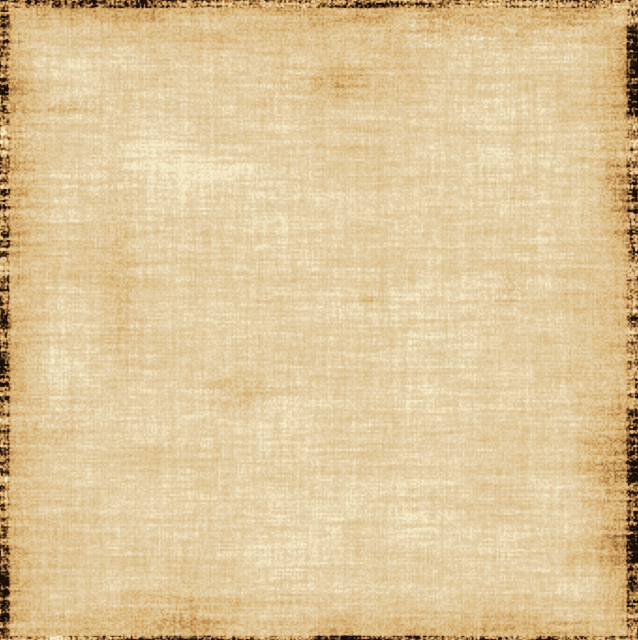
Write a WebGL 2 fragment shader that draws this texture.

```glsl
#version 300 es
precision highp float;

uniform vec2 u_resolution;
out vec4 fragColor;

// Tuning: sides are ordered left, bottom, right, top
const vec4 BORDER_WIDTH = vec4(0.016, 0.007, 0.018, 0.013);
const vec4 GLOW_WIDTH = vec4(0.048, 0.042, 0.048, 0.048);
const vec4 GLOW_AMOUNT = vec4(0.35, 0.30, 0.36, 0.36);
const float BASE_TONE = 0.172;
const float BLOTCH_AMOUNT = 0.17;
const float BAND_AMOUNT = 0.045;
const float STREAK_AMOUNT = 0.10;
const float THREAD_AMOUNT = 0.13;
const float GRAIN_AMOUNT = 0.17;
const float WEAVE_AMOUNT = 0.012;
const float WEAVE_COUNT = 170.0;
const float STAIN_AMOUNT = 0.12;
const float FADE_AMOUNT = 0.07;
const float BORDER_AMOUNT = 0.21;
const float BORDER_ROUGHNESS = 0.62;
const float CORNER_AMOUNT = 0.08;
const float TAU = 6.28318;

// Cloth colours, from bleached to burnt
const int SHADES = 8;
const float SHADE_STEP = 0.15;
const vec3 CLOTH[SHADES] = vec3[SHADES](
    vec3(0.96, 0.92, 0.78), vec3(0.90, 0.82, 0.67),
    vec3(0.87, 0.76, 0.56), vec3(0.84, 0.68, 0.43),
    vec3(0.73, 0.54, 0.31), vec3(0.53, 0.37, 0.21),
    vec3(0.28, 0.18, 0.10), vec3(0.10, 0.06, 0.03));

// Broad patches: centre, then radii
const int STAINS = 12;
const vec4 STAIN[STAINS] = vec4[STAINS](
    vec4(0.74, 0.957, 0.22, 0.030), vec4(0.53, 0.870, 0.12, 0.035),
    vec4(0.08, 0.83, 0.09, 0.013), vec4(0.02, 0.76, 0.040, 0.09),
    vec4(0.19, 0.58, 0.025, 0.16), vec4(0.80, 0.545, 0.025, 0.04),
    vec4(0.575, 0.53, 0.025, 0.012), vec4(0.38, 0.385, 0.06, 0.025),
    vec4(0.10, 0.345, 0.04, 0.03), vec4(0.28, 0.045, 0.07, 0.035),
    vec4(0.95, 0.25, 0.04, 0.14), vec4(0.965, 0.74, 0.03, 0.10));
const int FADES = 7;
const vec4 FADE[FADES] = vec4[FADES](
    vec4(0.28, 0.74, 0.08, 0.07), vec4(0.675, 0.765, 0.045, 0.015),
    vec4(0.53, 0.515, 0.05, 0.006), vec4(0.47, 0.10, 0.09, 0.07),
    vec4(0.68, 0.475, 0.05, 0.005), vec4(0.12, 0.91, 0.08, 0.04),
    vec4(0.09, 0.55, 0.025, 0.20));

float hash(ivec2 cell) {
    uint h = uint(cell.x) * 1597334677u ^ uint(cell.y) * 3812015801u;
    h = (h ^ (h >> 16)) * 2246822519u;
    h = (h ^ (h >> 13)) * 3266489917u;
    return float((h ^ (h >> 16)) >> 8) / 16777216.0;
}

float noise(vec2 p) {
    ivec2 i = ivec2(floor(p));
    vec2 f = fract(p);
    f = f * f * (3.0 - 2.0 * f);
    float low = mix(hash(i), hash(i + ivec2(1, 0)), f.x);
    float high = mix(hash(i + ivec2(0, 1)), hash(i + ivec2(1, 1)), f.x);
    return mix(low, high, f.y);
}

float fbm(vec2 p) {
    float sum = 0.0, amplitude = 0.5;
    for (int i = 0; i < 5; i++) {
        sum += amplitude * noise(p);
        p = p * 2.03 + 17.3;
        amplitude *= 0.5;
    }
    return sum / 0.97;
}

float patchMask(vec2 uv, vec4 area) {
    vec2 d = (uv - area.xy) / area.zw;
    return exp(-dot(d, d));
}

vec3 clothColor(float tone) {
    float t = clamp(tone / SHADE_STEP, 0.0, float(SHADES) - 1.001);
    int i = int(t);
    return mix(CLOTH[i], CLOTH[i + 1], fract(t));
}

void main() {
    vec2 uv = gl_FragCoord.xy / u_resolution;

    // Woven fibres: soft bands, long streaks, fine threads and grain
    float blotch = fbm(uv * vec2(9.0, 14.0) + 4.0) - 0.5;
    float band = noise(uv * vec2(3.0, 45.0) + 11.0) - 0.5;
    float weft = noise(uv * vec2(9.0, 185.0)) - 0.5;
    float warp = noise(uv * vec2(150.0, 7.0) + 31.0) - 0.5;
    float fineWeft = noise(uv * vec2(34.0, 300.0) + 57.0) - 0.5;
    float fineWarp = noise(uv * vec2(300.0, 30.0) + 83.0) - 0.5;
    float grain = noise(uv * 340.0 + 7.0) - 0.5;
    vec2 weave = cos(uv * TAU * WEAVE_COUNT);

    float tone = BASE_TONE + BLOTCH_AMOUNT * blotch + BAND_AMOUNT * band;
    tone += STREAK_AMOUNT * (weft + 0.6 * warp);
    tone += THREAD_AMOUNT * (fineWeft + 0.7 * fineWarp);
    tone += GRAIN_AMOUNT * grain + WEAVE_AMOUNT * (weave.x + weave.y);

    // Ragged stains and bleached patches
    float ragged = clamp(1.0 + 1.3 * blotch + 0.6 * weft + 0.8 * grain, 0.0, 2.0);
    for (int i = 0; i < STAINS; i++) tone += STAIN_AMOUNT * ragged * patchMask(uv, STAIN[i]);
    for (int i = 0; i < FADES; i++) tone -= FADE_AMOUNT * patchMask(uv, FADE[i]);

    // Toasted glow along each side
    vec4 sideDistance = vec4(uv, 1.0 - uv);
    vec4 glow = GLOW_AMOUNT * exp(-sideDistance / GLOW_WIDTH);
    tone += max(max(glow.x, glow.z), max(glow.y, glow.w)) * (0.5 + 0.5 * ragged);

    // Scorched rim, darkest at the corners
    vec4 rim = 1.0 - smoothstep(BORDER_WIDTH * 0.8, BORDER_WIDTH * 1.1, sideDistance);
    float border = max(max(rim.x, rim.y), max(rim.z, rim.w));
    vec2 fromCentre = abs(uv * 2.0 - 1.0);
    float corner = smoothstep(0.75, 1.0, min(fromCentre.x, fromCentre.y));
    float scorch = 0.5 * weft + 0.5 * fineWeft + 0.4 * fineWarp + 0.5 * grain + blotch;
    tone += border * (BORDER_AMOUNT + BORDER_ROUGHNESS * scorch + CORNER_AMOUNT * corner);

    fragColor = vec4(clothColor(tone), 1.0);
}
```
